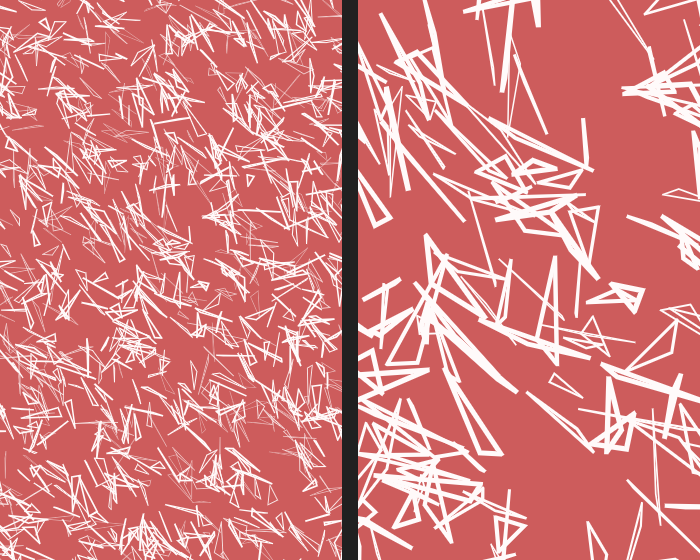
Left: the whole. Right: its middle third, enlarged.
This pattern is drawn by a WebGL 2 fragment shader. Its source:

```glsl
#version 300 es
precision highp float;
precision highp int;

// Snow-white slivers scattered in drifting diagonal clusters over a flat red.
// Each sliver is an outlined thin triangle with mitred tips; grid cells hold
// random candidates, and layered sines decide which of them survive.

uniform vec2 u_resolution;
out vec4 fragColor;

const float CELL = 0.09;      // grid pitch in canvas widths
const int CANDIDATES = 8;     // possible slivers per cell

// Integer hash: three independent values in 0..1
vec3 hash3(ivec3 seed) {
    uvec3 v = uvec3(seed + 512) * 1664525u + 1013904223u;
    v.x += v.y * v.z; v.y += v.z * v.x; v.z += v.x * v.y;
    v ^= v >> 16u;
    v.x += v.y * v.z; v.y += v.z * v.x; v.z += v.x * v.y;
    return vec3(v >> 8u) / 16777216.0;
}

// Share of slivers kept at a place: warped bands falling to the right
float clusterDensity(vec2 p) {
    float bands = sin(dot(p, vec2(16.0, 22.0)) + 2.0 * sin(dot(p, vec2(9.0, -6.0))));
    float patches = sin(dot(p, vec2(-13.0, 19.0)) + 1.7 * sin(dot(p, vec2(11.0, 15.0)) + 1.0));
    return clamp(0.56 + 0.26 * (bands + patches), 0.06, 1.0);
}

// Signed distance to the edges of a triangle with base (-reach,0)..(reach,0)
float triangleDistance(vec2 p, float reach, vec2 apex) {
    vec2 rightNormal = normalize(vec2(apex.y, reach - apex.x));
    vec2 leftNormal = normalize(vec2(-apex.y, reach + apex.x));
    float sides = max(dot(p - vec2(reach, 0.0), rightNormal),
                      dot(p + vec2(reach, 0.0), leftNormal));
    return max(-p.y, sides);
}

// Coverage of one sliver outline, fading strokes thinner than a pixel
float sliver(vec2 p, vec3 turn, vec3 form, float weight, float pixel) {
    float angle = -0.88 + 1.35 * (turn.x + turn.y + turn.z - 1.5);
    angle += 3.14159 * step(0.5, fract(turn.x * 37.0));
    vec2 axis = vec2(cos(angle), sin(angle));
    p = vec2(dot(p, axis), dot(p, vec2(-axis.y, axis.x)));

    float reach = mix(0.016, 0.062, form.x);
    vec2 apex = vec2(reach * mix(-0.97, 0.97, form.y),
                     0.001 + 0.026 * form.z * form.z);
    float halfWidth = mix(0.0007, 0.0027, weight);

    float outline = abs(triangleDistance(p, reach, apex)) - halfWidth;
    float tipCut = abs(p.x) - reach - halfWidth;
    float edge = max(outline, tipCut);
    return clamp(0.5 - edge / pixel, 0.0, 1.0) * min(1.0, 2.0 * halfWidth / pixel);
}

void main() {
    vec2 p = gl_FragCoord.xy / u_resolution.x;
    float pixel = 1.0 / u_resolution.x;
    ivec2 home = ivec2(floor(p / CELL));
    float uncovered = 1.0;

    // Slivers from this cell and its neighbours
    for (int y = -1; y <= 1; y++) {
        for (int x = -1; x <= 1; x++) {
            ivec2 cell = home + ivec2(x, y);
            for (int i = 0; i < CANDIDATES; i++) {
                vec3 place = hash3(ivec3(cell, i));
                vec2 center = (vec2(cell) + place.xy) * CELL;
                if (place.z > clusterDensity(center)) continue;
                vec3 turn = hash3(ivec3(cell, i + 40));
                vec3 form = hash3(ivec3(cell, i + 80));
                float weight = hash3(ivec3(cell, i + 120)).x;
                uncovered *= 1.0 - sliver(p - center, turn, form, weight, pixel);
            }
        }
    }

    vec3 red = vec3(0.804, 0.361, 0.361);
    vec3 snow = vec3(1.0, 0.98, 0.98);
    fragColor = vec4(mix(snow, red, uncovered), 1.0);
}
```
